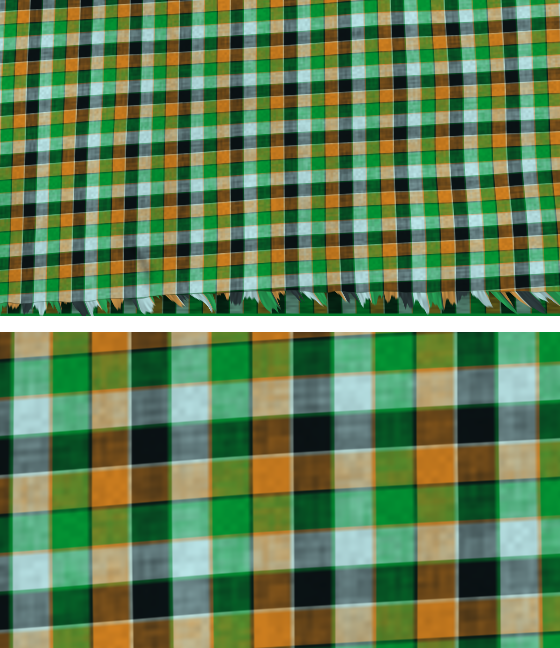
Top, the full canvas; bottom, a detail of the centre.
This texture is drawn by a Shadertoy shader. Its source:

```glsl
// Woven madras check: one cycle of four yarn bands with thin accent lines
// is used for both warp and weft, blended at each crossing.
// The cloth is slightly skewed, grainy and creased, with a frayed lower hem.

float hash(vec2 p) {
    p = fract(p * vec2(0.1031, 0.1137));
    p += dot(p, p.yx + 33.33);
    return fract((p.x + p.y) * p.x * 7.31);
}

float noise(vec2 p) {
    vec2 i = floor(p), f = fract(p);
    f = f * f * (3.0 - 2.0 * f);
    return mix(mix(hash(i), hash(i + vec2(1, 0)), f.x),
               mix(hash(i + vec2(0, 1)), hash(i + vec2(1, 1)), f.x), f.y);
}

// Dyed yarns in weaving order: black, white, green, orange
vec3 dye(float band) {
    float i = mod(band, 4.0);
    return i < 0.5 ? vec3(0.04, 0.07, 0.08)
         : i < 1.5 ? vec3(0.70, 0.86, 0.87)
         : i < 2.5 ? vec3(0.01, 0.57, 0.20)
         : vec3(0.78, 0.48, 0.12);
}

// Band colour at a cycle position; each band ends in a line two dyes ahead
vec3 yarn(float cycle, float blur) {
    float s = (cycle + 0.125) * 4.0;
    float i = floor(s), f = s - i;
    float line = smoothstep(0.88 - blur, 0.88 + blur, f);
    vec3 c = mix(dye(i), dye(i + 2.0), 0.85 * line);
    return mix(c, dye(i + 1.0), smoothstep(1.0 - blur, 1.0, f));
}

void mainImage(out vec4 fragColor, in vec2 fragCoord) {
    vec2 uv = fragCoord / iResolution.xy;

    // Skewed cloth coordinates, one unit per repeat
    float px = uv.x - 0.426;
    float fan = px / (1.0 + 0.055 * (0.547 - uv.y));
    vec2 cloth = vec2(10.54 * fan - 0.9 * fan * fan,
                      6.16 * (uv.y - 0.549 - 0.114 * px + 0.03 * px * px));
    cloth += 0.05 * vec2(noise(uv * vec2(5, 4)), noise(uv * vec2(6, 5) + 19.0)) - 0.025;
    vec2 blur = clamp(fwidth(cloth) * 4.0, 0.06, 0.12);

    // Warp and weft cross, with uneven thread cover
    vec3 warp = yarn(cloth.x, blur.x);
    vec3 weft = yarn(cloth.y, blur.y);
    float warpSlub = noise(cloth * vec2(26, 5) + 40.0);
    float weftSlub = noise(cloth * vec2(5, 26) + 90.0);
    float cover = 0.48 + 0.14 * (weftSlub - warpSlub);
    vec3 color = mix(warp, weft, cover);
    color *= 0.94 + 0.1 * noise(cloth * 22.0 + 7.0);

    // Soft folds and uneven light
    color *= 0.94 + 0.1 * noise(uv * vec2(7, 3) + 3.0);
    vec2 fold = uv - vec2(0.235 + 0.03 * sin(uv.y * 14.0), 0.17);
    color *= 1.0 - 0.3 * exp(-fold.x * fold.x * 9000.0 - fold.y * fold.y * 150.0);

    // Dark turned-under layer below the hem, with a green selvedge
    float hem = 0.04 + 0.037 * smoothstep(0.0, 0.5, uv.x);
    hem += 0.008 * (noise(vec2(cloth.x * 5.0, 2.0)) - 0.5);
    float below = hem - uv.y;
    vec3 under = mix(yarn(cloth.x + 0.25, blur.x), dye(2.0), 0.3) * 0.6;
    under *= 0.8 + 0.35 * noise(vec2(cloth.x * 6.0, uv.y * 160.0));
    under = mix(under, dye(2.0) * 0.85, 1.0 - smoothstep(0.004, 0.012, uv.y));
    under *= 0.6 + 0.4 * smoothstep(0.0, 0.03, below);
    color = mix(color, under, smoothstep(-0.003, 0.003, below));

    // Slanting tufts of loose warp ends hang over that layer
    float lean = (noise(vec2(cloth.x * 1.5, 11.0)) - 0.2) * below * 7.0;
    float strand = cloth.x - lean;
    float reach = 0.08 * noise(vec2(strand * 7.0, 5.0))
                + 0.025 * (noise(vec2(strand * 28.0, 8.0)) - 0.5);
    float tuft = smoothstep(-0.006, 0.006, reach - below - 0.012)
               * smoothstep(-0.003, 0.003, below);
    vec3 loose = mix(yarn(strand, blur.x), dye(1.0), 0.2);
    loose *= 0.75 + 0.3 * noise(vec2(strand * 30.0, below * 30.0));
    color = mix(color, loose, tuft);

    fragColor = vec4(clamp(color, 0.0, 1.0), 1.0);
}
```
